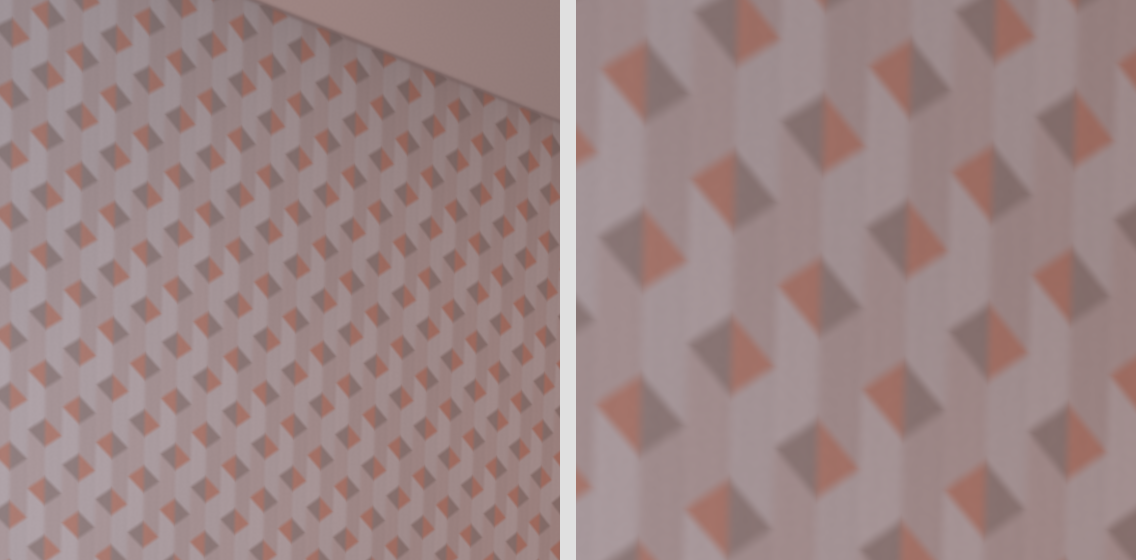
Left: the whole. Right: its middle third, enlarged.
Write a WebGL 2 fragment shader that draws this pattern.

```glsl
#version 300 es
precision highp float;

uniform vec2 u_resolution;
out vec4 fragColor;

// Surface colours
const vec3 PALE = vec3(0.655, 0.595, 0.600);
const vec3 PINK = vec3(0.632, 0.554, 0.552);
const vec3 GREY = vec3(0.540, 0.464, 0.456);
const vec3 ORANGE = vec3(0.645, 0.456, 0.412);
const vec3 CEILING = vec3(0.600, 0.505, 0.495);
const vec3 SHADOW = vec3(0.450, 0.365, 0.360);

// Light falling across the wall
const vec3 COOL_LIGHT = vec3(1.030, 1.055, 1.080);
const vec3 WARM_LIGHT = vec3(0.935, 0.880, 0.862);
const float TOP_DIM = 0.93;
const float MOTTLE = 0.015;
const float GRAIN = 0.010;

// Wall geometry: columns are one unit apart and drop by half a unit
const vec2 RHOMB_HALF = vec2(0.49, 0.240);
const float CEILING_LINE = -2.06;
const float EDGE_SOFTNESS = 0.0046;
const float PI = 3.14159;

// Perspective from wall units to the canvas, with y pointing down
const mat3 WALL_TO_CANVAS = mat3(
    0.06486, 0.02308, 0.01464,
    -0.0006, 0.1104, 0.00306,
    0.0221, 0.0586, 1.0);

vec2 hashGradient(vec2 cell) {
    vec3 h = fract(cell.xyx * vec3(0.1031, 0.1030, 0.0973));
    h += dot(h, h.yzx + 33.33);
    float angle = 2.0 * PI * fract((h.x + h.y) * h.z);
    return vec2(cos(angle), sin(angle));
}

float gradientNoise(vec2 p) {
    vec2 cell = floor(p);
    vec2 f = fract(p);
    vec2 w = f * f * f * (f * (f * 6.0 - 15.0) + 10.0);
    vec2 e = vec2(1.0, 0.0);
    float a = dot(hashGradient(cell), f);
    float b = dot(hashGradient(cell + e.xy), f - e.xy);
    float c = dot(hashGradient(cell + e.yx), f - e.yx);
    float d = dot(hashGradient(cell + e.xx), f - e.xx);
    return mix(mix(a, b, w.x), mix(c, d, w.x), w.y);
}

// Colour of one half-column: split rhombs over alternating bands
vec3 stripColour(float strip, vec2 wall, float soft) {
    float column = floor((strip + 1.0) * 0.5);
    float side = strip - 2.0 * column + 1.0;
    float along = wall.y - 0.5 * column;
    float rhomb = floor(along + 0.5);

    // Bands are pale below orange halves and pink below grey ones
    float pale = 1.0 - smoothstep(-0.25, 0.25, sin(PI * (along + side)));
    vec3 ground = mix(PINK, PALE, pale) * mix(1.008, 0.992, side);

    vec2 offset = abs(vec2(wall.x - column, along - rhomb)) / RHOMB_HALF;
    float inside = 1.0 - offset.x - offset.y;
    float orange = mod(rhomb + side, 2.0);
    float cover = smoothstep(-56.0 * soft, 56.0 * soft, inside);
    return mix(ground, mix(GREY, ORANGE, orange), cover);
}

vec3 wallColour(vec2 wall, float soft) {
    float border = floor(2.0 * wall.x + 0.5);
    float toRight = smoothstep(-40.0 * soft, 40.0 * soft, 2.0 * wall.x - border);
    vec3 left = stripColour(border - 1.0, wall, soft);
    vec3 right = stripColour(border, wall, soft);
    float fineStripe = 1.0 + 0.003 * sin(8.0 * PI * wall.x);
    return mix(left, right, toRight) * fineStripe;
}

void main() {
    vec2 uv = gl_FragCoord.xy / u_resolution;
    float soft = max(EDGE_SOFTNESS, 1.0 / u_resolution.y);
    vec3 projected = inverse(WALL_TO_CANVAS) * vec3(uv.x, 1.0 - uv.y, 1.0);
    vec2 wall = projected.xy / projected.z;

    // Wall, cooler at the left and dimmer towards the top
    vec3 colour = wallColour(wall, soft);
    colour *= mix(COOL_LIGHT, WARM_LIGHT, smoothstep(-0.1, 1.1, uv.x));
    colour *= mix(1.01, TOP_DIM, smoothstep(0.2, 1.0, uv.y));

    // Ceiling and the soft shadow where it meets the wall
    float below = wall.y - CEILING_LINE;
    vec3 ceiling = CEILING * mix(1.03, 0.95, smoothstep(0.5, 1.0, uv.x));
    colour *= 1.0 - 0.08 * exp(-max(below, 0.0) * 1.2);
    colour = mix(ceiling, colour, smoothstep(-10.0 * soft, 10.0 * soft, below));
    colour = mix(colour, SHADOW, 0.6 * exp(-below * below * 350.0));

    // Uneven light and fine grain
    colour *= 1.0 + MOTTLE * gradientNoise(uv * 5.0);
    colour *= 1.0 + GRAIN * gradientNoise(uv * 190.0);
    fragColor = vec4(colour, 1.0);
}
```
